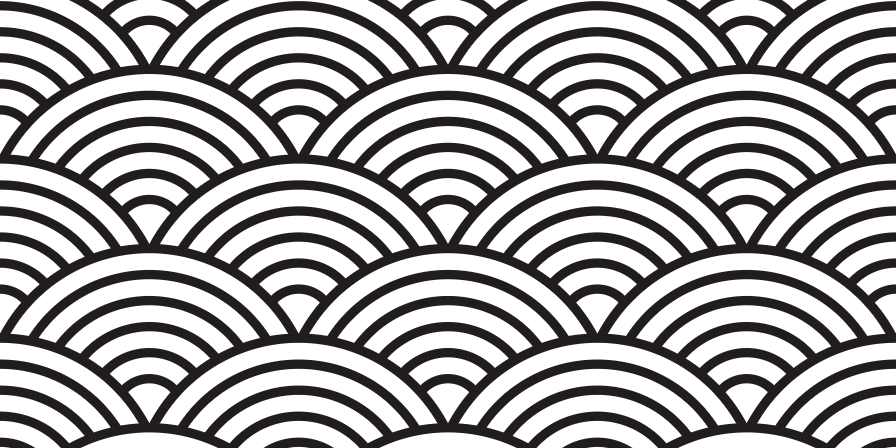
Reproduce this pattern procedurally as a Shadertoy shader.

```glsl
const float RADIUS = 0.3776;
const float LINE_WIDTH = 0.0208;
const float ROW_STEP = 0.2;
const float COLUMN_STEP = 2.0 / 3.0;

// Antialiased coverage of a signed distance, negative inside
float coverage(float dist, float pixel) {
    return clamp(0.5 - dist / pixel, 0.0, 1.0);
}

// Ink of six concentric rings, measured inward from the rim
float ringInk(float depth, float pixel) {
    float pitch = 0.0581;
    float inward = max(depth - 0.5 * LINE_WIDTH, 0.0);
    float ring = clamp(round(inward / pitch), 0.0, 5.0);
    return coverage(abs(inward - ring * pitch) - 0.5 * LINE_WIDTH, pixel);
}

void mainImage(out vec4 fragColor, in vec2 fragCoord) {
    float pixel = 1.0 / iResolution.y;
    vec2 p = fragCoord * pixel;
    p.y -= 0.478;

    // Lowest row that can reach this point lies in front
    float frontRow = floor((p.y - RADIUS) / ROW_STEP);
    float ink = 0.0;

    // Stack the scales from back to front
    for (int i = 3; i >= 0; i--) {
        float row = frontRow + float(i);
        float shift = 0.5 * COLUMN_STEP * (1.0 + mod(row, 2.0));
        float x = mod(p.x - shift + 0.5 * COLUMN_STEP, COLUMN_STEP) - 0.5 * COLUMN_STEP;
        float depth = RADIUS - length(vec2(x, p.y - row * ROW_STEP));
        ink = mix(ink, ringInk(depth, pixel), coverage(-depth, pixel));
    }

    fragColor = vec4(mix(vec3(1.0), vec3(0.13, 0.11, 0.12), ink), 1.0);
}
```
